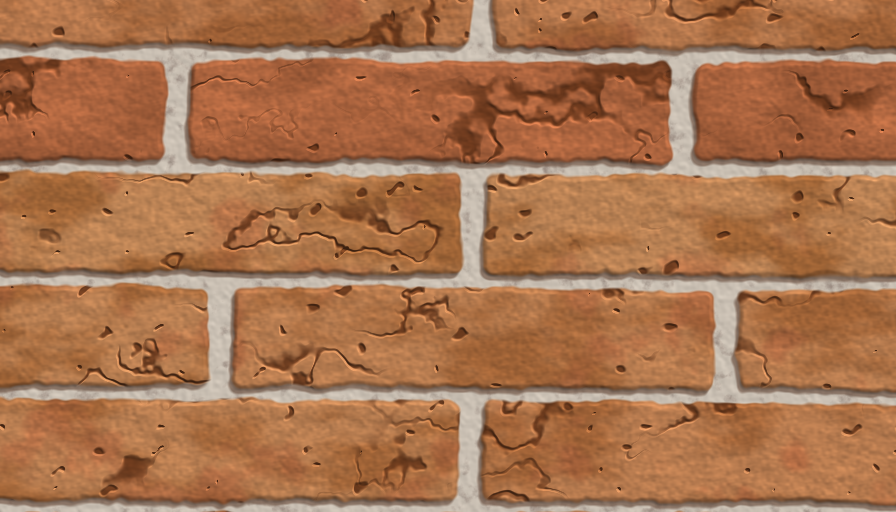
Reproduce this texture procedurally as a Shadertoy shader.

```glsl
// Weathered ochre and red brick wall in running bond with pale sandy mortar.

// Layout, in units of the canvas height
const float COURSE = 0.2215;        // vertical pitch of the rows
const float BRICK_PITCH = 0.986;    // horizontal pitch of the bricks
const float BASELINE = 0.014;       // height of the lowest bed joint
const float TILT = 0.006;           // fall of the rows towards the right
const vec2 HALF_BRICK = vec2(0.470, 0.0975);
const float CORNER = 0.018;
const float JOINT_X[5] = float[5](0.920, 0.432, 0.925, 0.347, 0.943);
const float REDNESS[5] = float[5](0.20, 0.12, 0.05, 0.90, 0.25);

// Surface and light
const float CHIPPING = 0.011;
const float RELIEF = 0.75;
const vec2 TO_LIGHT = vec2(0.55, 0.83);
const float SHADOW_LENGTH = 0.013;

const vec3 OCHRE_LIGHT = vec3(0.73, 0.51, 0.33);
const vec3 OCHRE_DARK = vec3(0.62, 0.39, 0.21);
const vec3 RED_CLAY = vec3(0.65, 0.37, 0.23);
const vec3 CRACK_BROWN = vec3(0.36, 0.18, 0.08);
const vec3 MORTAR = vec3(0.79, 0.75, 0.70);
const vec3 MORTAR_SHADE = vec3(0.61, 0.55, 0.51);
const vec3 SHADOW = vec3(0.46, 0.36, 0.30);

float hash(vec2 p) {
    vec3 q = fract(p.xyx * 0.1031);
    q += dot(q, q.yzx + 33.33);
    return fract((q.x + q.y) * q.z);
}

float noise(vec2 p) {
    vec2 i = floor(p), f = fract(p);
    f = f * f * (3.0 - 2.0 * f);
    return mix(mix(hash(i), hash(i + vec2(1, 0)), f.x),
               mix(hash(i + vec2(0, 1)), hash(i + vec2(1, 1)), f.x), f.y);
}

float fbm(vec2 p) {
    float sum = 0.0, amp = 0.533;
    for (int i = 0; i < 4; i++) {
        sum += amp * noise(p);
        p = mat2(1.6, 1.2, -1.2, 1.6) * p + 11.7;
        amp *= 0.5;
    }
    return sum;
}

// Signed distance to the chipped brick of this cell; id is (column, row)
float brickDistance(vec2 p, out vec2 id) {
    float v = (p.y - BASELINE + TILT * p.x + 0.005 * (noise(p * 3.0 + 40.0) - 0.5)) / COURSE;
    float row = floor(v);
    float u = (p.x - JOINT_X[int(mod(row, 5.0))]) / BRICK_PITCH;
    id = vec2(floor(u), row);
    vec2 local = (fract(vec2(u, v)) - 0.5) * vec2(BRICK_PITCH, COURSE);
    local.y += 0.004 * (hash(id + 60.0) - 0.5);
    vec2 d = abs(local) - HALF_BRICK + CORNER;
    float box = length(max(d, 0.0)) + min(max(d.x, d.y), 0.0) - CORNER;
    return box + CHIPPING * (noise(p * 16.0 + 5.0) - 0.5)
               + 0.6 * CHIPPING * (noise(p * 55.0 + 9.0) - 0.5);
}

// Long broken fissures, running mostly along the brick
float fissures(vec2 p, vec2 id) {
    vec2 seed = 17.0 * id + 90.0;
    vec2 warp = vec2(fbm(p * 11.0 + seed), fbm(p * 11.0 + seed + 31.0)) - 0.5;
    float n = noise(p * vec2(4.5, 15.0) + seed + 2.2 * warp);
    float zone = smoothstep(0.42, 0.75, noise(p * vec2(5.0, 11.0) + seed + 50.0));
    return zone * (1.0 - smoothstep(0.01, 0.03 + 0.07 * zone, abs(n - 0.5)));
}

// Scattered small holes
float pits(vec2 p) {
    vec2 q = p * vec2(20.0, 26.0) + 0.5 * noise(p * 50.0);
    vec2 cell = floor(q) + 70.0;
    vec2 centre = 0.3 + 0.4 * vec2(hash(cell), hash(cell + 13.0));
    float radius = 0.30 * smoothstep(0.80, 1.0, hash(cell + 29.0));
    return radius > 0.04 ? 1.0 - smoothstep(0.5 * radius, radius, length(fract(q) - centre)) : 0.0;
}

float surfaceHeight(vec2 p) {
    vec2 id;
    float face = smoothstep(0.004, -0.010, brickDistance(p, id));
    float grain = noise(p * 115.0);
    float rough = 0.9 * fbm(p * vec2(16.0, 30.0) + 7.0 * id + 80.0) + 0.16 * grain;
    return mix(0.15 * grain + 0.15 * noise(p * 60.0),
               0.35 + rough - 0.55 * fissures(p, id) - 0.5 * pits(p), face);
}

void mainImage(out vec4 fragColor, in vec2 fragCoord) {
    vec2 p = fragCoord / iResolution.y;
    float pixel = 1.0 / iResolution.y;
    vec2 id, casterId;
    float d = brickDistance(p, id);
    float slope = surfaceHeight(p) - surfaceHeight(p + 0.0045 * TO_LIGHT);

    // Brick face: clay tone, stains, fissures and pits
    float stain = fbm(p * vec2(7.0, 13.0) + 20.0 + 5.0 * id);
    vec3 brick = mix(OCHRE_DARK, OCHRE_LIGHT, smoothstep(0.30, 0.62, stain));
    float red = REDNESS[int(mod(id.y, 5.0))] + 0.18 * (hash(id + 33.0) - 0.5);
    red += 0.5 * smoothstep(0.55, 0.75, fbm(p * 9.0 + 55.0));
    brick = mix(brick, RED_CLAY * (0.82 + 0.36 * stain), clamp(red, 0.0, 0.9));
    brick *= 0.94 + 0.12 * noise(p * 130.0);
    brick = mix(brick, CRACK_BROWN, 0.8 * max(fissures(p, id), pits(p)));
    brick *= 1.0 - 0.15 * smoothstep(-0.012, 0.0, d);

    // Sandy mortar, shaded by the brick that stands towards the light
    vec3 mortar = mix(MORTAR_SHADE, MORTAR, smoothstep(0.05, 0.45, fbm(p * 45.0)));
    float casterDistance = brickDistance(p + SHADOW_LENGTH * TO_LIGHT, casterId);
    float shade = smoothstep(0.003, -0.004, casterDistance);
    mortar = mix(mortar, SHADOW, 0.75 * shade);

    float cover = smoothstep(0.0015 + pixel, -0.0015 - pixel, d);
    vec3 color = mix(mortar, brick, cover);
    color *= 1.0 + RELIEF * clamp(slope, -0.6, 0.35);
    fragColor = vec4(clamp(color, 0.0, 1.0), 1.0);
}
```
